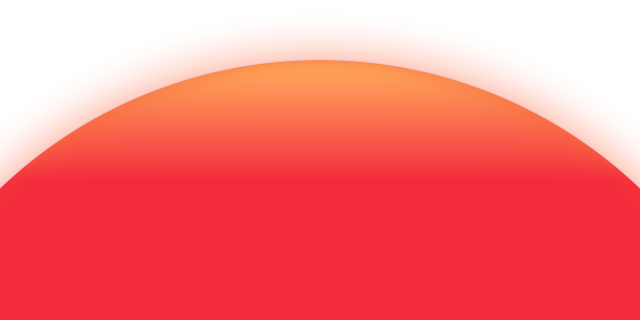
Give the GLSL for this background, as a Shadertoy shader.

```glsl
// Geometry, in units of the canvas height
const float DISC_RADIUS = 1.447;
const float DISC_TOP = 0.8125;
const float FADE_LOW = 0.432;
const float FADE_HIGH = 0.755;
const float GLOW_REACH = 0.175;
const float GLOW_POWER = 2.2;
const float SHADE_REACH = 0.035;
const float SHADE_STRENGTH = 0.5;
const float RIM_WIDTH = 0.0025;
const float RIM_STRENGTH = 0.65;

// Colours
const vec3 RED = vec3(0.953, 0.165, 0.235);
const vec3 ORANGE = vec3(1.0, 0.63, 0.36);
const vec3 SHADE = vec3(0.96, 0.42, 0.20);
const vec3 WHITE = vec3(1.0);
const vec3 GLOW = vec3(0.995, 0.80, 0.745);
const vec3 RIM = vec3(0.90, 0.74, 0.87);

// Vertical fade with a warm shade inside the edge
vec3 discColour(float height, float depth) {
    float fade = clamp((height - FADE_LOW) / (FADE_HIGH - FADE_LOW), 0.0, 1.1);
    float shade = SHADE_STRENGTH * exp(-depth / SHADE_REACH);
    // The shade weakens where the disc is fully red
    shade *= mix(0.3, 1.0, smoothstep(0.0, 0.4, fade));
    return mix(mix(RED, ORANGE, fade), SHADE, shade);
}

// Soft halo fading to white
vec3 skyColour(float distanceOut) {
    float falloff = clamp(1.0 - distanceOut / GLOW_REACH, 0.0, 1.0);
    return mix(WHITE, GLOW, pow(falloff, GLOW_POWER));
}

void mainImage(out vec4 fragColor, in vec2 fragCoord) {
    float pixel = 1.0 / iResolution.y;
    vec2 p = vec2(fragCoord.x - 0.5 * iResolution.x, fragCoord.y) * pixel;
    vec2 centre = vec2(0.0, DISC_TOP - DISC_RADIUS);
    float dist = length(p - centre) - DISC_RADIUS;

    // Disc over halo
    float inside = 1.0 - smoothstep(-0.75 * pixel, 0.75 * pixel, dist);
    vec3 colour = mix(skyColour(max(dist, 0.0)), discColour(p.y, max(-dist, 0.0)), inside);

    // Thin pale rim just outside the disc
    float rimDistance = abs(dist - 0.5 * RIM_WIDTH) - 0.5 * RIM_WIDTH;
    float rim = 1.0 - smoothstep(-0.5 * pixel, 0.75 * pixel, rimDistance);
    colour = mix(colour, RIM, RIM_STRENGTH * rim);

    fragColor = vec4(colour, 1.0);
}
```
